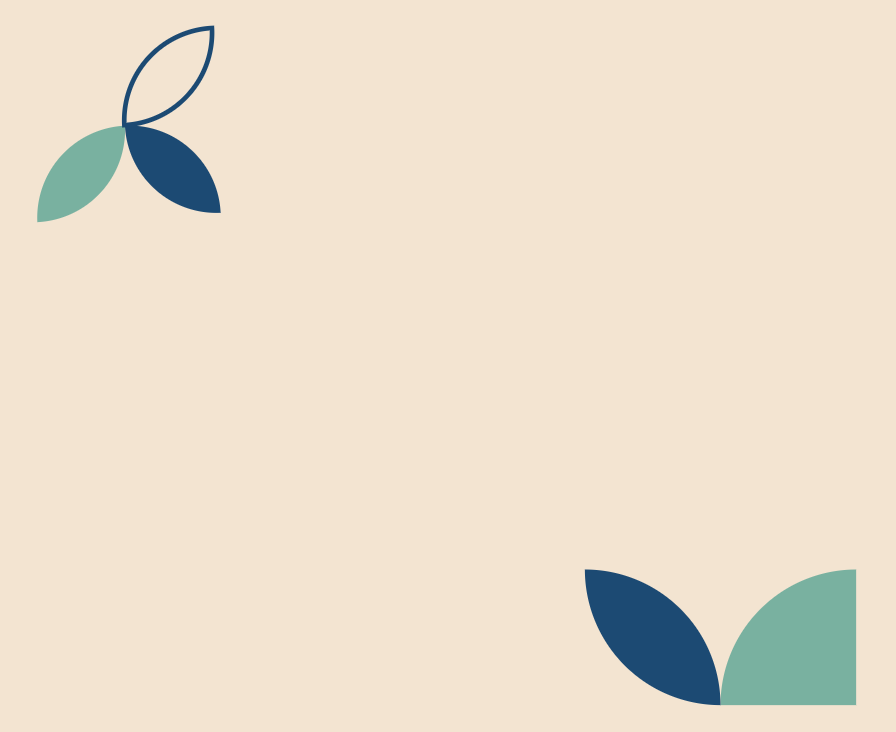
Write a Shadertoy shader that draws this background.

```glsl
// Flat botanical corner ornaments on a cream ground: a sprig of three leaves
// at the upper left, a leaf and a quarter disc at the lower right.
// Each leaf is the overlap of two circles, drawn from a signed distance.

const vec3 CREAM = vec3(0.953, 0.894, 0.820);
const vec3 SAGE  = vec3(0.475, 0.694, 0.627);
const vec3 NAVY  = vec3(0.110, 0.290, 0.451);

// Positions and lengths are in canvas heights, origin at the lower left.
const vec2 SPRIG_JOINT = vec2(0.1707, 0.8283);
const vec2 SAGE_TIP    = vec2(0.0510, 0.6965);
const vec2 NAVY_TIP    = vec2(0.3014, 0.7093);
const vec2 OUTLINE_BASE = vec2(0.1699, 0.8291);
const vec2 OUTLINE_TIP  = vec2(0.2895, 0.9617);
const float OUTLINE_HALF_WIDTH = 0.0032;

const vec2 CORNER_JOINT = vec2(0.9843, 0.0367);
const vec2 CORNER_TIP   = vec2(0.7990, 0.2220);
const float DISC_RADIUS = 0.1853;

// Leaf between two tips, bounded by two quarter-circle arcs.
float leafDistance(vec2 p, vec2 tipA, vec2 tipB) {
    vec2 middle = 0.5 * (tipA + tipB);
    vec2 halfChord = 0.5 * (tipB - tipA);
    vec2 side = vec2(-halfChord.y, halfChord.x);
    float radius = length(halfChord) * sqrt(2.0);
    return max(length(p - middle - side), length(p - middle + side)) - radius;
}

// Upper-left quarter of a disc.
float quarterDiscDistance(vec2 p, vec2 center, float radius) {
    vec2 q = p - center;
    return max(length(q) - radius, max(q.x, -q.y));
}

// Lays a colour over the canvas with an edge one pixel wide.
void paint(inout vec3 color, vec3 ink, float dist) {
    color = mix(color, ink, clamp(0.5 - dist * iResolution.y, 0.0, 1.0));
}

void mainImage(out vec4 fragColor, in vec2 fragCoord) {
    vec2 p = fragCoord / iResolution.y;
    vec3 color = CREAM;

    // Upper-left sprig
    paint(color, SAGE, leafDistance(p, SAGE_TIP, SPRIG_JOINT));
    paint(color, NAVY, leafDistance(p, SPRIG_JOINT, NAVY_TIP));
    float outline = abs(leafDistance(p, OUTLINE_BASE, OUTLINE_TIP));
    paint(color, NAVY, outline - OUTLINE_HALF_WIDTH);

    // Lower-right pair
    vec2 discCenter = CORNER_JOINT + vec2(DISC_RADIUS, 0.0);
    paint(color, SAGE, quarterDiscDistance(p, discCenter, DISC_RADIUS));
    paint(color, NAVY, leafDistance(p, CORNER_TIP, CORNER_JOINT));

    fragColor = vec4(color, 1.0);
}
```
